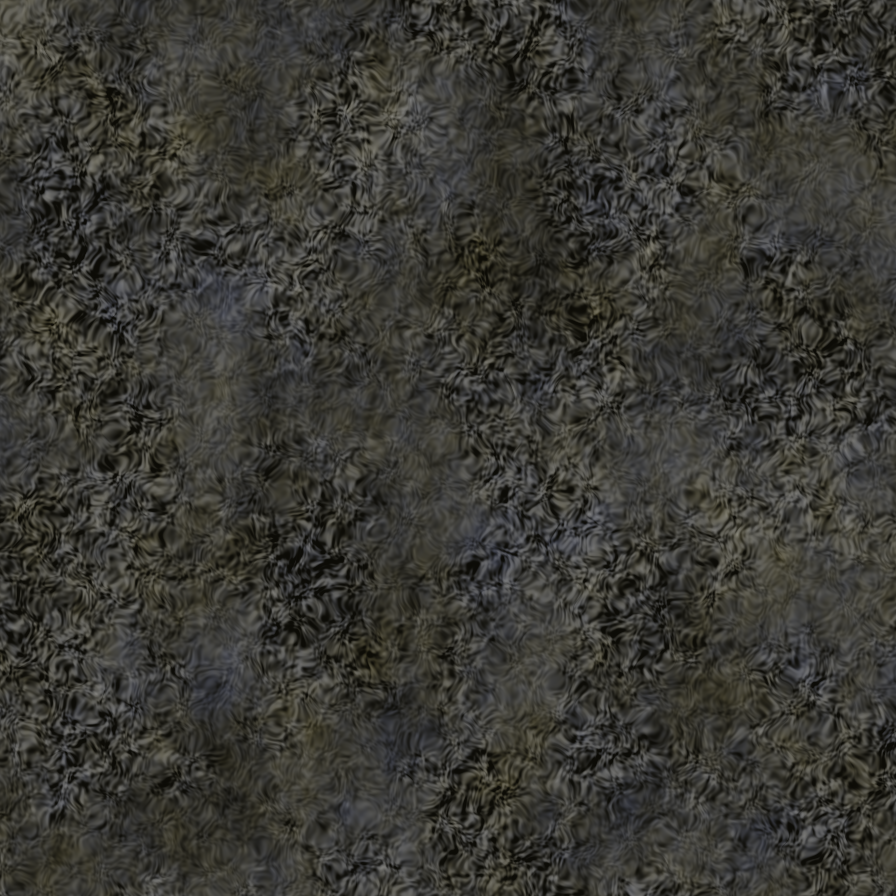
Give the GLSL for this texture, as a Shadertoy shader.

```glsl
// Dark weathered rock: fine flaky grain, lit like shallow relief, over broad stains.
// Warped gradient noise makes the grain; slow noise varies its contrast,
// opens black crevices and drifts the tint between olive brown and blue grey.

vec2 gradientAt(ivec2 cell) {
    uvec2 q = uvec2(cell) * uvec2(1597334673u, 3812015801u);
    uint h = (q.x ^ q.y) * 1597334673u;
    h = (h ^ (h >> 15)) * 2246822519u;
    h ^= h >> 13;
    float angle = float(h & 65535u) * 6.2831853 / 65536.0;
    return vec2(cos(angle), sin(angle));
}

float gradientNoise(vec2 p) {
    vec2 base = floor(p), f = p - base;
    ivec2 i = ivec2(base);
    vec2 u = f * f * f * (f * (f * 6.0 - 15.0) + 10.0);
    float a = dot(gradientAt(i), f);
    float b = dot(gradientAt(i + ivec2(1, 0)), f - vec2(1, 0));
    float c = dot(gradientAt(i + ivec2(0, 1)), f - vec2(0, 1));
    float d = dot(gradientAt(i + ivec2(1, 1)), f - vec2(1, 1));
    return mix(mix(a, b, u.x), mix(c, d, u.x), u.y);
}

// Sum of octaves; each one is rotated and doubled in frequency.
float fbm(vec2 p, int octaves, float gain) {
    float sum = 0.0, amplitude = 1.0;
    for (int i = 0; i < octaves; i++) {
        sum += amplitude * gradientNoise(p);
        p = mat2(1.6, 1.2, -1.2, 1.6) * p + 17.3;
        amplitude *= gain;
    }
    return sum;
}

// Flaky surface height, slightly stretched along a steep diagonal.
float grainHeight(vec2 p) {
    vec2 along = normalize(vec2(-0.45, 1.0));
    vec2 across = vec2(along.y, -along.x);
    return fbm(vec2(dot(p, across) * 54.0, dot(p, along) * 40.0), 3, 0.85);
}

void mainImage(out vec4 fragColor, in vec2 fragCoord) {
    vec2 uv = fragCoord / iResolution.y;

    // Bend the grain so that flakes curl in different directions.
    vec2 warp = vec2(fbm(uv * 22.0 + 5.0, 2, 0.6), fbm(uv * 22.0 + 61.0, 2, 0.6));
    vec2 p = uv + 0.014 * warp;

    // Broad stains with a vertical drift, and patches of rough or smooth rock.
    float stain = fbm(uv * vec2(6.0, 3.6) + 31.0, 4, 0.7);
    float patches = fbm(uv * vec2(5.5, 4.5) + 83.0, 4, 0.65);
    float roughness = smoothstep(-0.4, 0.45, patches);

    // Grain and its relief under light from the upper left.
    float height = grainHeight(p);
    float relief = height - grainHeight(p + vec2(-0.0022, 0.0032));
    float contrast = mix(0.12, 0.36, roughness);
    float shade = 0.228 + 0.1 * stain + contrast * (0.5 * height + 0.6 * relief);

    // Thin crevices and pale chips in the rough patches.
    float crevice = 1.0 - smoothstep(0.0, 0.13, abs(fbm(p * vec2(34.0, 25.0) + 47.0, 2, 0.6)));
    shade -= 0.075 * crevice * roughness;
    float chip = smoothstep(0.25, 0.6, gradientNoise(p * 62.0 + 9.0));
    shade += 0.12 * chip * roughness;

    // Soft limits keep the blacks and the pale flakes from clipping.
    shade = 0.04 + 0.5 * (shade - 0.04 + sqrt(pow(shade - 0.04, 2.0) + 0.0012));
    shade = min(shade, 0.36 + 0.6 * (shade - 0.36));

    // Olive brown where warmth is positive, blue grey where negative.
    float warmth = fbm(uv * vec2(8.0, 6.5) + 120.0, 5, 0.8);
    vec3 color = shade + vec3(0.003, 0.0, -0.02);
    color += warmth * vec3(0.016, 0.006, -0.04) * smoothstep(0.0, 0.25, shade);

    fragColor = vec4(clamp(color, 0.0, 1.0), 1.0);
}
```
